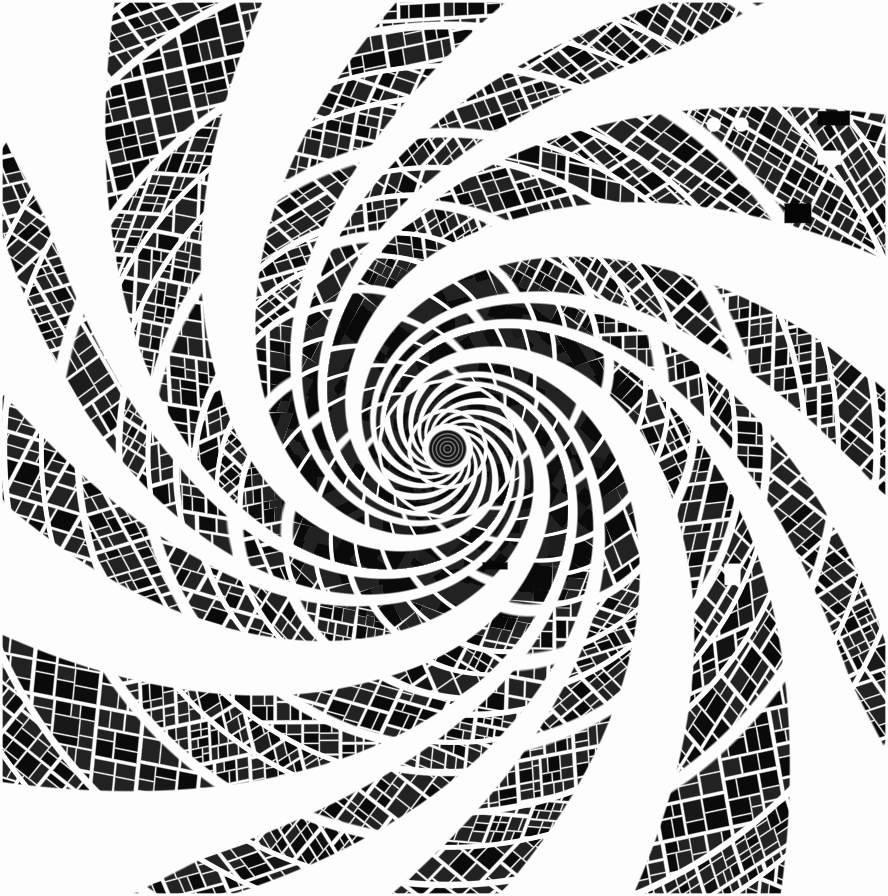
This background is drawn by a Shadertoy shader. Its source:

```glsl
// Black city blocks laid out along twelve spiral arms around a ringed disc.

const float TAU = 6.2831853;

float hash(vec2 p) {
    vec3 q = fract(vec3(p.xyx) * 0.1031);
    q += dot(q, q.yzx + 33.33);
    return fract((q.x + q.y) * q.z);
}

float boxDistance(vec2 p, vec2 halfSize) {
    vec2 d = abs(p) - halfSize;
    return length(max(d, 0.0)) + min(max(d.x, d.y), 0.0);
}

// Coverage of the region where the depth is positive.
float inside(float depth, float pixel) {
    return smoothstep(-pixel, pixel, depth);
}

// Splits a tile at random places, with later streets narrower.
// Returns depth behind the nearest kerb and a block tone.
vec2 cityBlock(vec2 p, float seed, float minSize) {
    const float tile = 0.12;
    vec2 cell = floor(p / tile), q = p - cell * tile;
    vec2 lo = vec2(0.0), hi = vec2(tile);
    vec2 border = min(q, tile - q);
    float depth = min(border.x, border.y) - 0.0022;
    float key = hash(cell + seed * 71.0) * 97.0;
    for (int i = 0; i < 7; i++) {
        vec2 size = hi - lo;
        if (max(size.x, size.y) < minSize) break;
        float cut = 0.33 + 0.34 * hash(vec2(key, float(i) + seed));
        float kerb = max(0.0024 - 0.0004 * float(i), 0.0008);
        float side;
        if (size.x > size.y) {
            float x = mix(lo.x, hi.x, cut);
            side = step(x, q.x);
            depth = min(depth, abs(q.x - x) - kerb);
            if (side > 0.5) lo.x = x; else hi.x = x;
        } else {
            float y = mix(lo.y, hi.y, cut);
            side = step(y, q.y);
            depth = min(depth, abs(q.y - y) - kerb);
            if (side > 0.5) lo.y = y; else hi.y = y;
        }
        key = 97.0 * hash(vec2(key + side * 13.7, float(i) * 3.1));
    }
    return vec2(depth, hash(vec2(key, seed)));
}

void mainImage(out vec4 fragColor, in vec2 fragCoord) {
    float pixel = 0.9 / iResolution.y;
    vec2 canvas = (fragCoord - 0.5 * iResolution.xy) / iResolution.y;
    vec2 p = canvas - vec2(0.004, -0.001);
    float r = max(length(p), 0.001), angle = atan(p.y, p.x);

    // Unwind the spiral: each quarter turn holds a wide, a medium and a thin arm.
    float twist = 0.778 / sqrt(r);
    float turn = (angle - 2.0 * twist - 0.042) / (TAU * 0.25) + 0.14;
    float quarter = mod(floor(turn), 4.0);
    float across = (fract(turn) - 0.14) * TAU * 0.25;
    float arm = 0.0, offset = across, halfWidth = 0.196;
    float trim = 0.05 * (1.0 - smoothstep(0.19, 0.28, r));
    if (across > 0.2) {
        arm = across > 0.62 ? 1.0 : 2.0;
        offset = across - (arm == 1.0 ? 0.89 : 0.476);
        halfWidth = arm == 1.0 ? 0.127 : 0.079;
        trim = max(0.42 * (r - 0.47), -0.07) * smoothstep(0.08, 0.2, r);
        trim += 0.4 * max(r - 0.52, 0.0);
    }
    float armDepth = min(halfWidth - offset, halfWidth + offset - trim);
    armDepth *= r / sqrt(1.0 + twist * twist);
    float armId = quarter * 3.0 + arm;

    // Avenues cut every arm into districts, more squarely near the centre.
    float skew = -6.2 * twist / (1.0 + twist * twist) * (1.0 - smoothstep(0.15, 0.36, r));
    float along = 8.0 * log(r) + skew * offset + armId * 1.37;
    along += 0.3 * sin(1.7 * along + armId * 2.0);
    float district = floor(along);
    float slope = length(vec2(8.0 + skew * twist, skew)) / r;
    float avenue = (0.5 - abs(fract(along) - 0.5)) / slope;
    avenue -= min(0.0042, 0.018 * r);

    // Narrow streets: a turned, sheared grid of uneven blocks per district.
    float seed = hash(vec2(armId + 3.0, district + 60.0));
    float tilt = seed * TAU;
    vec2 q = mat2(cos(tilt), sin(tilt), -sin(tilt), cos(tilt)) * p;
    q.x += 0.7 * (fract(seed * 7.0) - 0.5) * q.y;
    float minSize = mix(0.017, 0.03, fract(seed * 13.0));
    vec2 block = cityBlock(q, seed, minSize);
    float street = block.x + 0.004 * (1.0 - smoothstep(0.13, 0.24, r));

    float ink = inside(armDepth, 1.3 * pixel) * inside(avenue, pixel)
              * inside(street, pixel) * inside(r - 0.078, pixel);
    float tone = mix(0.04, 0.135, smoothstep(0.35, 0.45, block.y));

    // White plazas and solid slabs.
    float plaza = length(vec2(abs(canvas.x - 0.3165) - 0.0155, canvas.y - 0.361)) - 0.008;
    plaza = min(plaza, boxDistance(canvas - vec2(0.430, 0.324), vec2(0.013, 0.008)));
    plaza = min(plaza, boxDistance(canvas - vec2(0.322, -0.141), vec2(0.009, 0.012)));
    ink *= inside(plaza, pixel);
    float slab = boxDistance(canvas - vec2(0.435, 0.368), vec2(0.018, 0.008));
    slab = min(slab, boxDistance(canvas - vec2(0.395, 0.262), vec2(0.015, 0.011)));
    slab = min(slab, boxDistance(canvas - vec2(0.057, -0.1315), vec2(0.014, 0.004)));
    float slabInk = inside(-slab, pixel);
    tone = mix(tone, 0.02, slabInk);
    ink = max(ink, slabInk);

    // Two rings of curved blades around a disc of fine circles.
    float bladeTurn = fract((angle + 1.5 * log(r)) * 16.0 / TAU);
    float blade = (0.24 - abs(bladeTurn - 0.5)) * r * TAU / 28.8;
    float rings = max(0.006 - abs(r - 0.0345), 0.0145 - abs(r - 0.0595));
    ink = max(ink, inside(min(blade, rings), pixel));
    float circles = 0.5 + 0.5 * cos(TAU * r / 0.0042);
    float disc = inside(0.021 - r, pixel);
    tone = mix(tone, 0.08 + 0.4 * circles * circles, disc);
    ink = max(ink, disc);

    // Thin blank margin.
    vec2 margin = 0.5 * iResolution.xy / iResolution.y - abs(canvas) - 0.003;
    ink *= inside(min(margin.x, margin.y), pixel);

    fragColor = vec4(vec3(mix(0.992, tone, ink)), 1.0);
}
```
